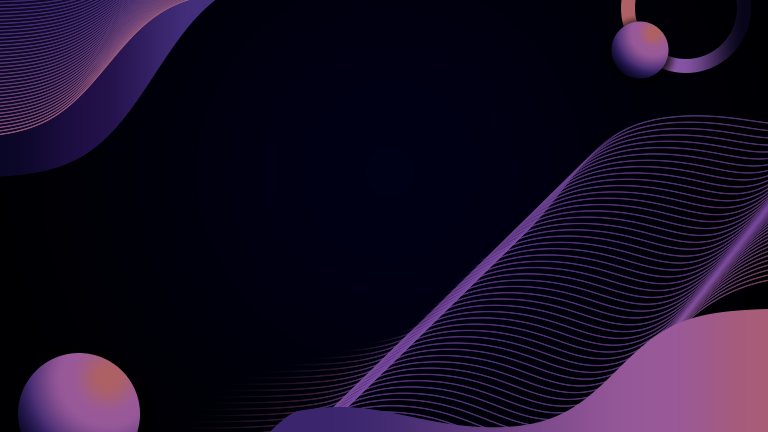
A Shadertoy shader for this background:

```glsl
// Dark abstract backdrop: a violet ribbon, two families of fine wave lines,
// a lit hill, two shaded spheres and a ring. Curves are sums of logistic
// steps; the canvas is 4.32 units tall and about 7.68 wide.
#define CANVAS_HEIGHT 4.32
#define LINE_WIDTH 0.011
#define MESH_LINES 48
#define RIBBON_LINES 38
#define MESH_SHIFT vec2(2.5, 2.45)

const vec3 NAVY = vec3(0.04, 0.025, 0.15);
const vec3 INDIGO = vec3(0.23, 0.15, 0.43);
const vec3 ORCHID = vec3(0.60, 0.35, 0.60);
const vec3 SALMON = vec3(0.68, 0.38, 0.39);

float px; // size of one pixel in canvas units

float step01(float x, float center, float steepness) {
    return 1.0 / (1.0 + exp(-steepness * (x - center)));
}

// Coverage of the area where d is negative
float fill(float d) {
    return clamp(0.5 - d / px, 0.0, 1.0);
}

// Coverage of a thin stroke, dimmed when thinner than a pixel
float stroke(float dy, float slope) {
    float d = abs(dy) * inversesqrt(1.0 + slope * slope);
    float w = max(LINE_WIDTH, px);
    return min(1.0, LINE_WIDTH / px) * (1.0 - smoothstep(0.2 * w, 1.1 * w, d));
}

// Height of mesh line s: rise, crest, dip, second rise, moved down a diagonal
float meshLine(float x, float s) {
    float w = x + MESH_SHIFT.x * s;
    return 1.6 + 1.6 * step01(w, 5.6, 3.2) - 0.65 * step01(w, 7.8, 3.0)
         + 2.0 * step01(w, 8.7 + 0.6 * s, 2.4) - MESH_SHIFT.y * s;
}

// Height of ribbon line t, from the lower border upward
float ribbonLine(float x, float t) {
    return 2.93 + 1.4 * t + 1.5 * (1.0 - 0.5 * t) * step01(x, 1.08 + 0.3 * t, 3.2);
}

float hillHeight(float x) {
    float bump = (x - 3.4);
    return 1.24 * step01(x, 6.17, 3.2) + 0.25 * exp(-bump * bump)
         - 0.3 * (1.0 - smoothstep(2.4, 3.0, x));
}

// Signed distance estimate to a height curve, given its slope
float below(float dy, float slope) {
    return dy * inversesqrt(1.0 + slope * slope);
}

void paintSphere(inout vec3 col, vec2 p, vec2 center, float radius) {
    vec2 q = (p - center) / radius;
    float light = length(q - vec2(0.48, 0.6));
    vec3 shade = mix(SALMON, ORCHID, smoothstep(0.1, 0.65, light));
    shade = mix(shade, INDIGO, smoothstep(0.7, 1.5, light));
    shade = mix(shade, NAVY, smoothstep(1.2, 1.8, light));
    col *= mix(0.25, 1.0, smoothstep(0.9, 1.4, length(q + vec2(0.0, 0.1))));
    col = mix(col, shade, fill((length(q) - 1.0) * radius));
}

void mainImage(out vec4 fragColor, in vec2 fragCoord) {
    px = CANVAS_HEIGHT / iResolution.y;
    vec2 p = fragCoord * px;
    float e = 0.01;

    // Night background with a faint blue center
    float glow = 1.0 - smoothstep(0.0, 4.2, length(p - vec2(3.9, 2.6)));
    vec3 col = mix(vec3(0.0, 0.0, 0.012), vec3(0.0, 0.0, 0.085), glow);

    // Ribbon in the upper left corner
    float rise = step01(p.x, 1.55, 2.9);
    float edge = 2.53 + 2.1 * rise;
    vec3 ribbon = mix(NAVY, vec3(0.13, 0.06, 0.28), smoothstep(0.0, 1.0, p.x));
    ribbon = mix(ribbon, vec3(0.26, 0.18, 0.48), smoothstep(0.9, 2.0, p.x));
    col = mix(col, ribbon, fill(below(edge - p.y, 6.09 * rise * (1.0 - rise))));
    float inner = fill(ribbonLine(p.x, 0.0) - p.y);
    col = mix(col, mix(vec3(0.06, 0.03, 0.14), ribbon, 0.4), inner);
    for (int i = 0; i < RIBBON_LINES; i++) {
        float t = float(i) / float(RIBBON_LINES);
        float y = ribbonLine(p.x, t);
        float slope = (ribbonLine(p.x + e, t) - y) / e;
        vec3 tint = mix(vec3(0.72, 0.43, 0.55), vec3(0.28, 0.19, 0.52), sqrt(t));
        col = mix(col, tint, 0.75 * stroke(p.y - y, slope));
    }

    // Diagonal mesh of waves; its tails fade out on the left
    float side = p.x - p.y - 3.2;
    float tail = smoothstep(-1.5 + 1.35 * smoothstep(0.4, 1.1, p.y), 0.0, side);
    vec3 meshTint = mix(vec3(0.42, 0.22, 0.32), vec3(0.48, 0.29, 0.64), smoothstep(-0.5, 0.0, side));
    meshTint = mix(meshTint, vec3(0.70, 0.40, 0.50), smoothstep(2.2, 3.2, side));
    for (int i = 0; i < MESH_LINES; i++) {
        float s = 1.2 * float(i) / float(MESH_LINES - 1);
        float y = meshLine(p.x, s);
        float slope = (meshLine(p.x + e, s) - y) / e;
        col = mix(col, meshTint, 0.65 * tail * stroke(p.y - y, slope));
    }

    // Hill along the bottom
    float top = hillHeight(p.x);
    float hillSlope = (hillHeight(p.x + e) - top) / e;
    vec3 hill = mix(INDIGO, ORCHID, smoothstep(3.2, 6.7, p.x));
    hill = mix(hill, vec3(0.66, 0.36, 0.46), smoothstep(6.6, 7.7, p.x));
    col = mix(col, hill, fill(below(p.y - top, hillSlope)));

    // Ring that sinks into the dark on its right, then the spheres
    float ring = abs(length(p - vec2(6.86, 4.24)) - 0.58) - 0.07;
    vec3 ringTint = mix(SALMON, vec3(0.52, 0.33, 0.64), smoothstep(6.25, 6.8, p.x));
    ringTint = mix(ringTint, vec3(0.03, 0.02, 0.10), smoothstep(6.8, 7.45, p.x));
    col = mix(col, ringTint, fill(ring));
    paintSphere(col, p, vec2(6.40, 3.82), 0.285);
    paintSphere(col, p, vec2(0.79, 0.18), 0.61);

    fragColor = vec4(col, 1.0);
}
```
